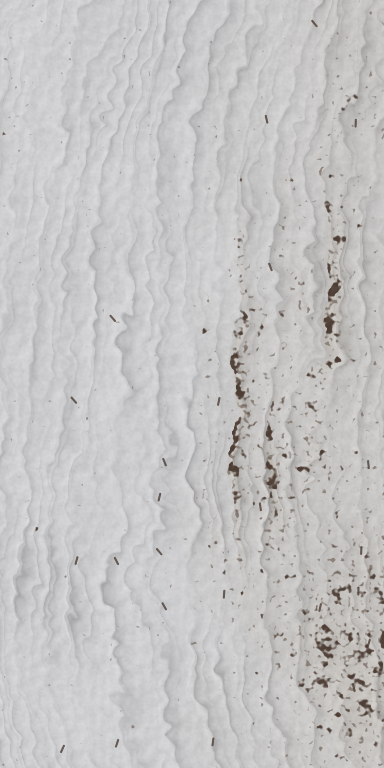
Write a Shadertoy shader that draws this texture.

```glsl
// Weathered white limestone: scalloped terraces run down the slab along a bent flow,
// built from the fraction of a warped phase. Brown pitting gathers in streaks on the
// right, where a density field lowers the threshold of fine gradient noise.

#define RIDGES 13.0
#define RIDGE_SHADE 0.125
#define BEND 0.10
#define GRAIN 0.017
#define PIT_SCALE 92.0
#define STAIN 0.85
#define STONE vec3(0.815, 0.817, 0.826)
#define WARM_STONE vec3(0.775, 0.760, 0.740)
#define PIT_BROWN vec3(0.510, 0.465, 0.430)
#define DEEP_BROWN vec3(0.270, 0.205, 0.170)

vec2 hash2(vec2 p) {
    vec3 q = fract(p.xyx * vec3(0.1031, 0.1030, 0.0973));
    q += dot(q, q.yzx + 33.33);
    return fract((q.xx + q.yz) * q.zy);
}

vec2 gradientAt(vec2 cell) {
    float a = 6.2832 * hash2(cell).x;
    return vec2(cos(a), sin(a));
}

// Gradient noise, about -1 to 1
float noise(vec2 p) {
    vec2 i = floor(p), f = p - i;
    vec2 u = f * f * f * (f * (f * 6.0 - 15.0) + 10.0);
    vec2 e = vec2(1.0, 0.0);
    float low = mix(dot(gradientAt(i), f), dot(gradientAt(i + e), f - e), u.x);
    float high = mix(dot(gradientAt(i + e.yx), f - e.yx),
                     dot(gradientAt(i + 1.0), f - 1.0), u.x);
    return 1.5 * mix(low, high, u.y);
}

// Soft round patch
float patchAt(vec2 p, vec2 centre, vec2 radius) {
    vec2 d = (p - centre) / radius;
    return exp(-dot(d, d));
}

// Position across the flow, with scalloped wandering
float flowAcross(vec2 p) {
    float s = p.x - BEND * (p.y - 0.8) * (p.y - 0.8);
    float wander = 0.8 * noise(vec2(s * 3.0, p.y * 1.5) + 4.0);
    wander += 0.36 * noise(p * vec2(8.0, 7.0) + 17.0);
    wander += 0.30 * abs(noise(p * vec2(13.0, 14.0) + 31.0));
    wander += 0.10 * noise(p * 29.0 + 53.0);
    return s + wander / RIDGES;
}

// Terrace shading: dark under each lip, pale on its rim
float terraces(vec2 p, float across) {
    float shade = 0.0;
    for (int i = 0; i < 2; i++) {
        float k = float(i);
        float f = fract(across * RIDGES * (1.0 + 0.63 * k) + 0.37 * k
                        + 0.5 * k * noise(p * vec2(5.0, 3.0)));
        float strength = smoothstep(-0.45, 0.5, noise(p * vec2(5.0, 3.5) + 71.0 * (k + 1.0)));
        float shadow = smoothstep(0.0, 0.08, f) * exp(-5.0 * f) * 1.35;
        float rim = smoothstep(0.72, 0.93, f) * (1.0 - smoothstep(0.93, 1.0, f));
        shade += (1.0 - 0.35 * k) * (0.2 + 0.8 * strength) * (shadow - 0.16 * rim);
    }
    return shade;
}

// Stain density: streaks with a crisp left side, plus loose patches
float stainDensity(vec2 p, float across) {
    float d = 0.0;
    for (int i = -1; i < 3; i++) {
        float k = float(i);
        float t = across - 0.60 - 0.105 * k;
        float profile = smoothstep(-0.012, 0.004, t) * exp(-20.0 * max(t, 0.0));
        float reach = exp(-pow((p.y - 0.92 - 0.11 * k) / (0.52 - 0.06 * k), 2.0));
        d += (i < 0 ? 0.5 : 1.0) * profile * reach;
    }
    d *= 0.75 + 0.7 * noise(vec2(across * 9.0, p.y * 4.5) + 9.0);
    d += 0.60 * patchAt(p, vec2(0.93, 0.32), vec2(0.17, 0.32));
    d += 0.30 * patchAt(p, vec2(0.95, 1.80), vec2(0.12, 0.28));
    d += 0.20 * patchAt(p, vec2(0.02, 1.80), vec2(0.06, 0.25));
    d += 0.16 * smoothstep(0.40, 0.75, p.x) * smoothstep(1.7, 1.0, p.y);
    d += 0.13 * noise(vec2(across * 12.0, p.y * 4.0) + 23.0);
    return clamp(d, 0.0, 1.0);
}

// Sparse short bark flecks, one per chosen cell
float flecks(vec2 p) {
    vec2 cell = floor(p * 8.0), h = hash2(cell + 5.0);
    vec2 q = fract(p * 8.0) - 0.3 - 0.4 * hash2(cell + 91.0);
    float a = 1.1 + 1.2 * h.y;
    vec2 dir = vec2(cos(a), sin(a));
    float dist = length(q - dir * clamp(dot(q, dir), -0.07, 0.07));
    return step(h.x, 0.17) * (1.0 - smoothstep(0.010, 0.034, dist));
}

void mainImage(out vec4 fragColor, in vec2 fragCoord) {
    vec2 p = fragCoord / iResolution.xy * vec2(1.0, 2.0);
    float across = flowAcross(p);
    float density = stainDensity(p, across) * STAIN;

    // Stone body with relief and grain
    float warmth = clamp(0.35 * smoothstep(0.3, 0.95, p.x) + 0.75 * density
                         + 0.12 * noise(p * 4.0 + 2.0), 0.0, 1.0);
    vec3 col = mix(STONE, WARM_STONE, warmth);
    vec2 r = p * vec2(44.0, 36.0);
    col -= RIDGE_SHADE * terraces(p, across);
    col += 0.022 * (noise(r) - noise(r + vec2(0.35, -0.3)));
    col += GRAIN * (noise(p * 118.0 + 7.3) + 0.6 * noise(p * 61.0));
    col += 0.012 * noise(p * vec2(6.0, 3.0) + 40.0);

    // Fine pits, then dark clots in the densest streaks
    float speck = 0.6 * noise(p * PIT_SCALE + 3.7) + 0.5 * noise(p * PIT_SCALE * 0.55 + 61.0);
    float pits = smoothstep(0.58, 0.95, speck + 0.75 * density);
    col = mix(col, PIT_BROWN, 0.85 * pits);
    float clump = 0.65 * noise(vec2(across * 36.0, p.y * 25.0) + 12.0) + 0.45 * speck;
    float clots = smoothstep(0.66, 0.98, clump + 0.85 * density);
    col = mix(col, DEEP_BROWN, 0.88 * clots);

    col = mix(col, DEEP_BROWN, 0.75 * flecks(p));
    fragColor = vec4(clamp(col, 0.0, 1.0), 1.0);
}
```
